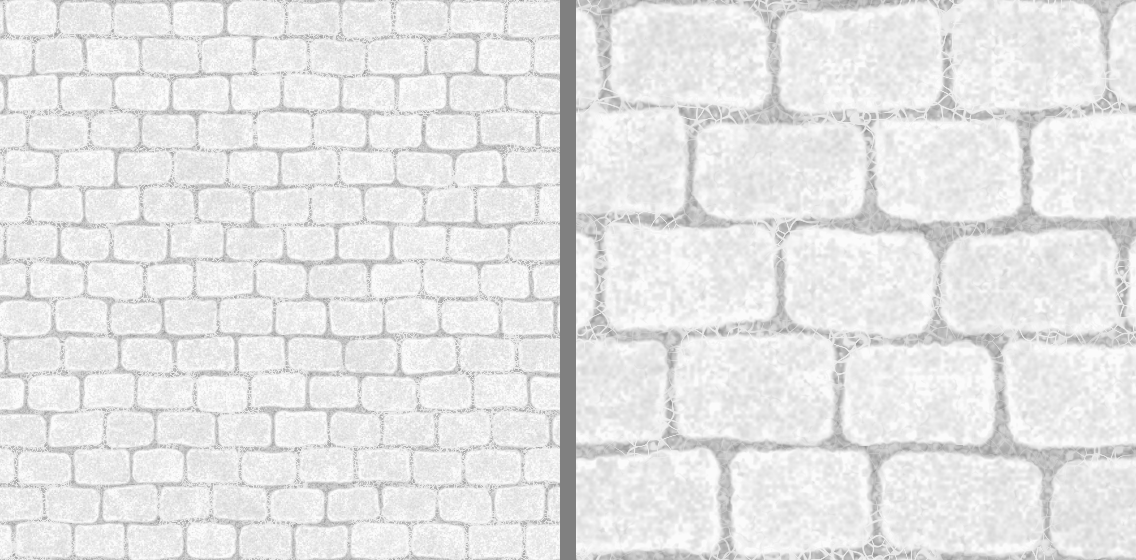
Left: the whole. Right: its middle third, enlarged.
Write a Shadertoy shader that draws this texture.

```glsl
// Whitewashed cobble wall: 15 staggered courses of 10 rounded, worn stones with gritty grey joints.

const vec2 STONES = vec2(10.0, 15.0);   // repeats across and down
const vec2 JOINT = vec2(0.0026, 0.0019); // half widths of upright and level joints
const float CORNER = 0.0135;            // corner radius of a stone
const float JITTER = 0.13;              // spread of the upright joints, in stone widths
const float LEAN = 0.07;                // slant of the upright joints
const float WOBBLE = 0.0055;            // roughness of the stone outline
const float FRAY = 0.0045;              // crumbling of the stone edge
const float STONE_TONE = 0.928;
const float TONE_SPREAD = 0.032;        // brightness variation between stones
const float GRAIN = 0.23;               // contrast of the stone surface
const float RIM_LIGHT = 0.055;
const float MORTAR_TONE = 0.755;
const float MORTAR_GRAIN = 0.36;
const float GRIT_DEPTH = 0.13;
const float WISP_TONE = 0.95;
const float TAU = 6.2831853;

vec2 hash2(vec2 p) {
    vec3 q = fract(p.xyx * vec3(0.1031, 0.1030, 0.0973));
    q += dot(q, q.yzx + 33.33);
    return fract((q.xx + q.yz) * q.zy);
}

// Smooth value noise that repeats once per canvas
float noise(vec2 uv, float freq) {
    vec2 p = uv * freq, i = floor(p), f = fract(p);
    f = f * f * (3.0 - 2.0 * f);
    float a = hash2(mod(i, freq)).x;
    float b = hash2(mod(i + vec2(1, 0), freq)).x;
    float c = hash2(mod(i + vec2(0, 1), freq)).x;
    float d = hash2(mod(i + vec2(1, 1), freq)).x;
    return mix(mix(a, b, f.x), mix(c, d, f.x), f.y);
}

// Distances to the nearest and second nearest cell point
vec2 cellular(vec2 uv, float freq) {
    vec2 p = uv * freq, i = floor(p), f = fract(p);
    vec2 nearest = vec2(8.0);
    for (int y = -1; y <= 1; y++)
    for (int x = -1; x <= 1; x++) {
        vec2 o = vec2(x, y);
        float d = length(o + hash2(mod(i + o, freq)) - f);
        nearest = d < nearest.x ? vec2(d, nearest.x) : vec2(nearest.x, min(nearest.y, d));
    }
    return nearest;
}

// Thin fibres along the walls of bent cells
float fibres(vec2 uv, float freq, float width) {
    vec2 walls = cellular(uv, freq);
    return 1.0 - smoothstep(0.3 * width, width + 0.5 * freq / iResolution.y, walls.y - walls.x);
}

// Courses alternate by half a stone, with a slow drift further down
float courseShift(float row) {
    return 0.5 * mod(row, 2.0) + 0.05 - 0.75 * smoothstep(6.5, 11.5, row);
}

// Position of an upright joint at height h within its course
float jointX(float col, float row, float h) {
    vec2 r = hash2(vec2(mod(col, STONES.x), row) + 17.0) - 0.5;
    return col + JITTER * r.x + LEAN * r.y * (h - 0.5);
}

// Signed distance to the stone of this cell; also returns its id
float stoneDistance(vec2 uv, out vec2 id) {
    vec2 p = vec2(uv.x, 1.0 - uv.y) * STONES;
    p.y += 0.03 * sin(TAU * (3.0 * uv.x + 2.0 * uv.y)) + 0.025 * sin(TAU * (7.0 * uv.x - 4.0 * uv.y));
    float row = mod(floor(p.y), STONES.y), h = fract(p.y);
    float x = p.x - courseShift(row), col = floor(x);
    if (x < jointX(col, row, h)) col -= 1.0;
    else if (x > jointX(col + 1.0, row, h)) col += 1.0;
    id = vec2(mod(col, STONES.x), row);

    float left = jointX(col, row, h), right = jointX(col + 1.0, row, h);
    vec2 size = hash2(id + 53.0);
    vec2 center = vec2(0.5 * (left + right), 0.5 + 0.05 * (size.x - 0.5));
    vec2 halfSize = vec2(0.5 * (right - left), 0.5 - 0.03 * size.y) / STONES - JOINT;
    float radius = CORNER * mix(0.7, 1.2, size.x);
    vec2 q = abs(vec2(x, h) - center) / STONES - halfSize + radius;
    return length(max(q, 0.0)) + min(max(q.x, q.y), 0.0) - radius;
}

void mainImage(out vec4 fragColor, in vec2 fragCoord) {
    vec2 uv = fragCoord / iResolution.xy;
    float pixel = 1.0 / iResolution.y;

    // Noise layers from broad to fine
    float broad = noise(uv, 34.0), medium = noise(uv + 0.37, 90.0);
    float fine = noise(uv + 0.61, 210.0), speck = noise(uv + 0.13, 430.0);
    vec2 bend = 0.012 * (vec2(medium, noise(uv + 0.83, 90.0)) - 0.5);
    vec2 grit = cellular(uv + 0.29 + 0.3 * bend, 200.0);
    float grain = 0.1 * broad + 0.15 * medium + 0.2 * fine + 0.3 * speck + 0.25 * grit.x - 0.5;

    // Stone outline, frayed by the fine layers
    vec2 id;
    float d = stoneDistance(uv, id);
    d += WOBBLE * (0.45 * broad + 0.55 * medium - 0.5);
    d += FRAY * (0.5 * fine + 0.5 * speck - 0.5);

    // Stone face: own tone, grain, pale worn patches, small pits and a chalky rim
    float face = STONE_TONE + TONE_SPREAD * (hash2(id + 91.0).x - 0.5) + GRAIN * grain;
    face += 0.03 * smoothstep(0.5, 0.75, 0.3 * broad + 0.3 * medium + 0.4 * speck);
    face -= 0.07 * smoothstep(0.55, 0.85, grit.x) * smoothstep(0.45, 0.7, medium);
    float rim = exp(-pow((d + 0.0035) / 0.003, 2.0));
    face += RIM_LIGHT * rim * smoothstep(0.2, 0.6, fine);

    // Mortar: coarse grain, dark grit and a shaded line where it meets the stone
    float mortar = MORTAR_TONE + MORTAR_GRAIN * grain;
    mortar -= GRIT_DEPTH * smoothstep(0.45, 0.85, grit.x) + 0.06 * exp(-pow(d / 0.002, 2.0));
    float tone = mix(face, mortar, smoothstep(-0.0012 - pixel, 0.0012 + pixel, d));

    // Pale wisps and crumbs straying over the joints, thick in places and absent in others
    float patchy = smoothstep(0.3, 0.65, noise(uv + 0.47, 26.0));
    float wisp = max(fibres(uv + bend, 64.0, 0.09), fibres(uv + 0.53 - bend, 105.0, 0.12));
    wisp = max(wisp, 0.8 * smoothstep(0.55, 0.8, 0.5 * fine + 0.5 * speck));
    wisp *= smoothstep(-0.012, -0.002, d) * mix(0.2, 0.85, patchy);
    tone = mix(tone, WISP_TONE, wisp);

    fragColor = vec4(vec3(clamp(tone, 0.5, 0.985)), 1.0);
}
```
